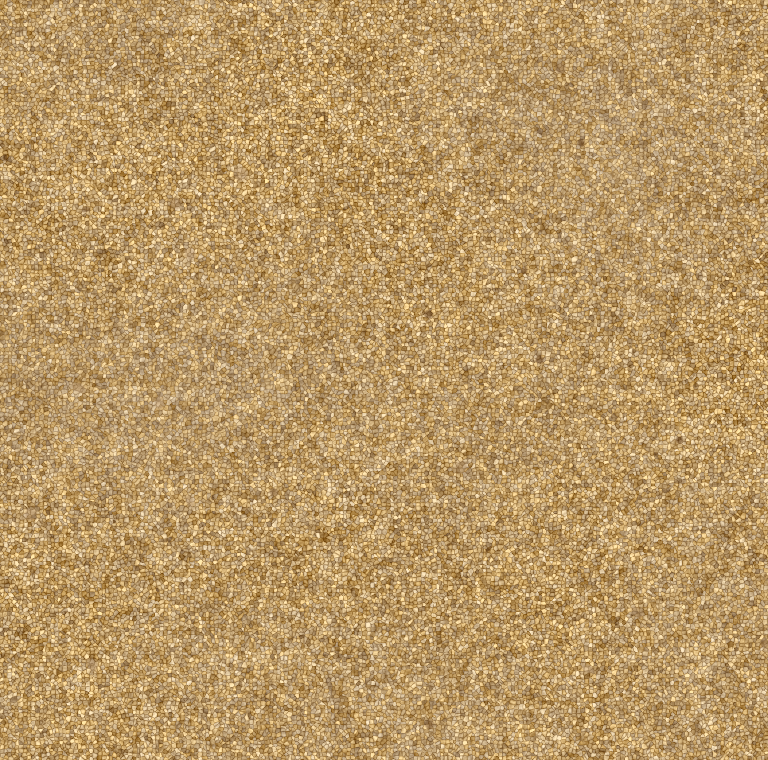
Write a Shadertoy shader that draws this texture.

```glsl
// Fine golden-brown sand: packed tiny grains with dark gaps, soft patches and rare pebbles.

vec3 hash3(vec2 p) {
    vec3 q = fract(p.xyx * vec3(0.1031, 0.1030, 0.0973));
    q += dot(q, q.yxz + 33.33);
    return fract((q.xxy + q.yzz) * q.zyx);
}

float cornerSlope(vec2 corner, vec2 offset) {
    float angle = 6.2832 * hash3(corner + 71.0).x;
    return dot(vec2(cos(angle), sin(angle)), offset);
}

float gradientNoise(vec2 p) {
    vec2 i = floor(p), f = fract(p);
    vec2 u = f * f * f * (f * (f * 6.0 - 15.0) + 10.0);
    vec2 e = vec2(1.0, 0.0);
    return mix(mix(cornerSlope(i, f), cornerSlope(i + e, f - e), u.x),
               mix(cornerSlope(i + e.yx, f - e.yx), cornerSlope(i + 1.0, f - 1.0), u.x), u.y);
}

// Cellular grains: xyz = random traits of the nearest grain, w = distance to its gap
vec4 grains(vec2 p) {
    vec2 cell = floor(p);
    float nearest = 9.0, second = 9.0;
    vec3 traits = vec3(0.0);
    for (int y = -1; y <= 1; y++)
    for (int x = -1; x <= 1; x++) {
        vec2 id = cell + vec2(x, y);
        vec3 h = hash3(id);
        float size = 0.8 + 0.45 * hash3(id + 19.0).z;
        float d = length(id + 0.1 + 0.8 * h.xy - p) / size;
        if (d < nearest) {
            second = nearest;
            nearest = d;
            traits = hash3(id + 137.0);
        } else {
            second = min(second, d);
        }
    }
    return vec4(traits, second - nearest);
}

// Rare oval specks: x = coverage, y = random shade
vec2 specks(vec2 p) {
    vec2 cell = floor(p), result = vec2(0.0);
    for (int y = -1; y <= 1; y++)
    for (int x = -1; x <= 1; x++) {
        vec2 id = cell + vec2(x, y);
        vec3 place = hash3(id + 311.0), form = hash3(id + 523.0);
        float c = cos(6.2832 * form.x), s = sin(6.2832 * form.x);
        vec2 q = mat2(c, -s, s, c) * (p - id - place.xy);
        q.y *= 1.0 + 2.0 * form.y * form.y;
        float radius = 0.05 + 0.05 * form.z;
        float cover = (1.0 - smoothstep(0.6, 1.2, length(q) / radius)) * step(0.72, place.z);
        if (cover > result.x) result = vec2(cover, form.z);
    }
    return result;
}

void mainImage(out vec4 fragColor, in vec2 fragCoord) {
    vec2 uv = fragCoord / iResolution.y;

    // Grain tone, gaps between grains and grit on their faces
    vec4 grain = grains(uv * 195.0 + 0.5 * gradientNoise(uv * 60.0));
    float face = smoothstep(0.0, 0.4, grain.w);
    float tone = 1.6 * (grain.x + grain.y - 1.0) * mix(0.6, 1.0, face);
    tone += 1.6 * (face - 0.58);
    tone += 1.5 * gradientNoise(uv * 230.0 + 40.0);

    // Broad patches vary both contrast and brightness
    float calm = gradientNoise(uv * 3.0 + 8.0);
    tone *= 1.0 - 0.3 * calm;
    tone += 0.25 * gradientNoise(uv * 6.0) + 0.4 * gradientNoise(uv * 18.0)
          + 0.7 * gradientNoise(uv * 55.0 + 13.0);

    // Sand ramp from brown shadow to pale highlight
    vec3 color = vec3(0.73, 0.60, 0.40) + vec3(0.122, 0.133, 0.133) * clamp(tone, -2.5, 2.4);

    // Warm and grey grains
    float warmth = grain.z - 0.5 - 0.3 * calm;
    color += warmth * vec3(0.05, 0.0, -0.11);

    // Scattered pebbles and dark bits
    vec2 speck = specks(uv * 10.0);
    vec3 speckColor = mix(vec3(0.40, 0.26, 0.12), vec3(0.72, 0.60, 0.45), speck.y);
    color = mix(color, speckColor + 0.05 * tone, 0.65 * speck.x);

    fragColor = vec4(clamp(color, 0.0, 1.0), 1.0);
}
```
